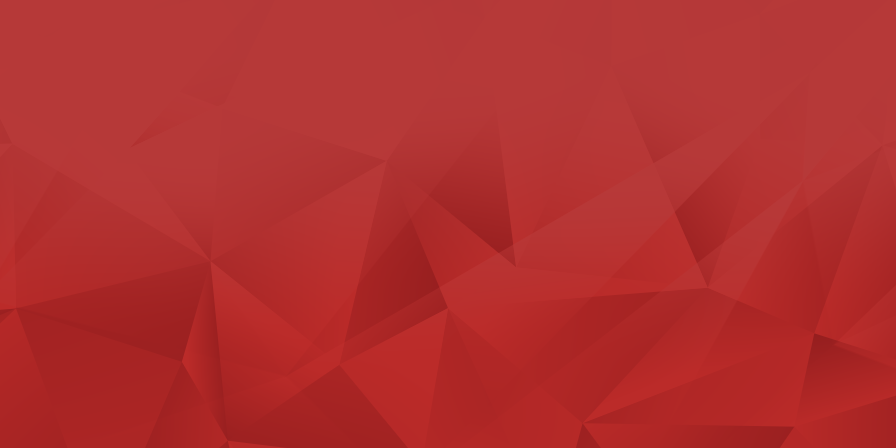
A WebGL 1 fragment shader for this background:

```glsl
precision highp float;

uniform vec2 u_resolution;

#define DARK vec3(0.575, 0.115, 0.118)
#define BRIGHT vec3(0.735, 0.168, 0.160)
#define HAZE vec3(0.714, 0.228, 0.226)
#define FACET_DENSITY 2.9
#define SHARD_DENSITY vec2(1.0, 2.6)
#define JITTER 0.8
#define SHARD_MIX 0.28
#define HAZE_LOW 0.22
#define HAZE_HIGH 0.76
#define HAZE_MAX 0.92

float hash(vec2 p) {
  return fract(sin(dot(p, vec2(127.1, 311.7))) * 43758.5453);
}

float cross2(vec2 a, vec2 b) {
  return a.x * b.y - a.y * b.x;
}

vec2 rotate(vec2 p, float angle) {
  float c = cos(angle), s = sin(angle);
  return vec2(c * p.x - s * p.y, s * p.x + c * p.y);
}

// Displaced grid corner
vec2 corner(vec2 id, float seed) {
  vec2 offset = vec2(hash(id + seed), hash(id + seed + 37.3));
  return id + (offset - 0.5) * JITTER;
}

// Triangle with a random tone at each vertex: (tone * coverage, coverage)
vec2 facet(vec2 p, vec2 a, vec2 b, vec2 c, vec2 key, float pixel) {
  float area = cross2(b - a, c - a);
  area = (area < 0.0 ? -1.0 : 1.0) * max(abs(area), 0.001);
  vec3 weights = vec3(cross2(c - b, p - b), cross2(a - c, p - c),
                      cross2(b - a, p - a)) / area;
  vec3 edges = vec3(length(c - b), length(a - c), length(b - a));
  vec3 inside = weights * abs(area) / edges;
  float nearest = min(inside.x, min(inside.y, inside.z));
  float coverage = clamp(nearest / pixel + 0.5, 0.0, 1.0);
  vec3 tones = vec3(hash(key), hash(key + 5.1), hash(key + 9.7));
  tones = smoothstep(0.05, 0.85, tones);
  float tone = dot(clamp(weights, 0.0, 1.0), tones);
  return vec2(tone, 1.0) * coverage;
}

// Irregular triangle mesh; overlapping facets blend evenly
float mesh(vec2 p, float seed, float pixel) {
  vec2 cell = floor(p);
  vec2 total = vec2(0.0);
  for (int j = -1; j <= 1; j++) {
    for (int i = -1; i <= 1; i++) {
      vec2 id = cell + vec2(float(i), float(j));
      vec2 a = corner(id, seed);
      vec2 b = corner(id + vec2(1.0, 0.0), seed);
      vec2 c = corner(id + vec2(1.0, 1.0), seed);
      vec2 d = corner(id + vec2(0.0, 1.0), seed);
      vec2 key = id + seed * 1.7 + 0.31;
      if (hash(key + 2.9) < 0.5) {
        total += facet(p, a, b, c, key, pixel);
        total += facet(p, a, c, d, key + 53.7, pixel);
      } else {
        total += facet(p, b, c, d, key, pixel);
        total += facet(p, b, d, a, key + 53.7, pixel);
      }
    }
  }
  return total.x / max(total.y, 0.001);
}

void main() {
  vec2 p = gl_FragCoord.xy / u_resolution.y;
  float pixel = 1.0 / u_resolution.y;

  // Main facets and long translucent shards
  vec2 facetPos = rotate(p, 0.35) * FACET_DENSITY + 3.4;
  float facets = mesh(facetPos, 11.0, pixel * FACET_DENSITY);
  vec2 shardPos = rotate(p, -0.55) * SHARD_DENSITY + 7.2;
  float shards = mesh(shardPos, 23.0, pixel * SHARD_DENSITY.y);

  float tone = mix(facets, shards, SHARD_MIX);
  tone = (tone - 0.5) * 1.25 + 0.56 + 0.15 * smoothstep(0.0, 0.5, p.y);
  vec3 color = mix(DARK, BRIGHT, clamp(tone, 0.0, 1.0));

  // Pale haze from above, broken along the facets
  float level = p.y + (shards - 0.5) * 0.26 + (facets - 0.5) * 0.12;
  level -= 0.12 * (1.0 - smoothstep(0.0, 0.45, p.x));
  float haze = smoothstep(HAZE_LOW, HAZE_HIGH, level) * HAZE_MAX;
  color = mix(color, HAZE, haze);

  gl_FragColor = vec4(color, 1.0);
}
```
